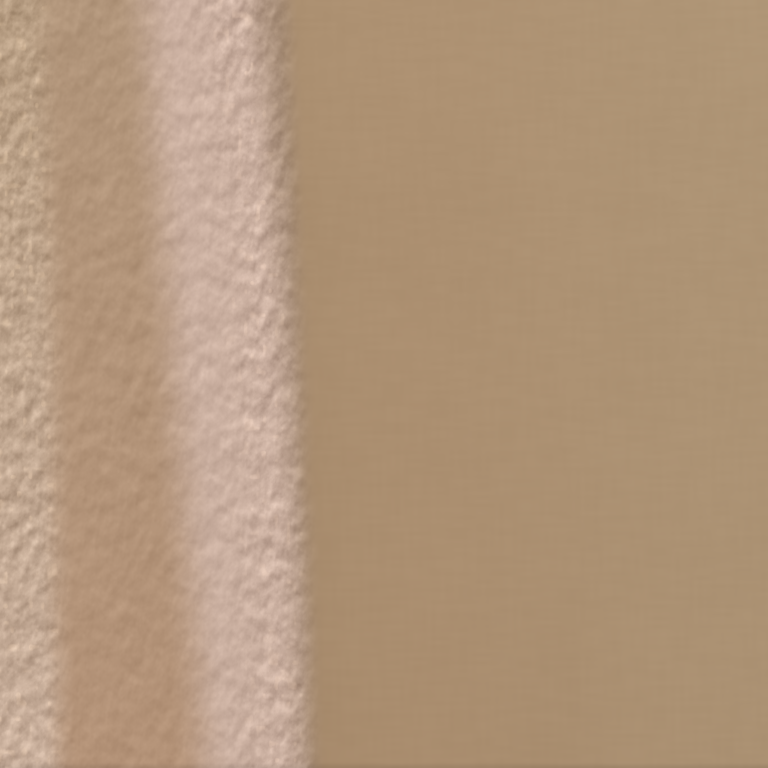
This texture is drawn by a Shadertoy shader. Its source:

```glsl
// Soft folded towel hanging at the left of a plain, warm tan wall.

// Sine-free hash of a lattice point, 0 to 1.
float hash21(vec2 p) {
    vec3 q = fract(p.xyx * 0.1031);
    q += dot(q, q.yzx + 33.33);
    return fract((q.x + q.y) * q.z);
}

float valueNoise(vec2 p) {
    vec2 cell = floor(p);
    vec2 f = fract(p);
    f = f * f * (3.0 - 2.0 * f);
    float low = mix(hash21(cell), hash21(cell + vec2(1, 0)), f.x);
    float high = mix(hash21(cell + vec2(0, 1)), hash21(cell + vec2(1, 1)), f.x);
    return mix(low, high, f.y);
}

float fbm(vec2 p) {
    float sum = 0.0;
    float weight = 0.5;
    for (int octave = 0; octave < 3; octave++) {
        sum += weight * valueNoise(p);
        p = mat2(1.6, 1.2, -1.2, 1.6) * p + 17.3;
        weight *= 0.5;
    }
    return sum;
}

// Smooth curve through its values at the top, middle and bottom.
float bend(float top, float middle, float bottom, float t) {
    float a = mix(top, middle, t);
    float b = mix(middle, bottom, t);
    float lift = 2.0 * middle - 0.5 * (top + bottom);
    return mix(mix(top, lift, t), mix(lift, bottom, t), t) + 0.0 * (a - b);
}

// Soft step centred on an edge.
float softEdge(float x, float edge, float halfWidth) {
    return smoothstep(edge - halfWidth, edge + halfWidth, x);
}

// Terry pile lit from the upper left: slope of slanted noise.
float pileRelief(vec2 uv, float scale) {
    vec2 p = mat2(1.0, 0.35, -0.45, 0.75) * uv * scale;
    return fbm(p + vec2(0.35, -0.3)) - fbm(p - vec2(0.35, -0.3));
}

vec3 wallColor(vec2 uv, float t) {
    vec3 color = mix(vec3(0.680, 0.570, 0.448), vec3(0.662, 0.550, 0.430), t);
    color += vec3(0.006, 0.016, 0.016) * smoothstep(0.5, 1.0, uv.x);
    // Faint broad blotches and woven streaks.
    color += 0.012 * (fbm(uv * 7.0) - 0.44);
    color += 0.009 * (valueNoise(uv * vec2(35.0, 190.0)) - 0.5);
    color += 0.006 * (valueNoise(uv * vec2(170.0, 30.0)) - 0.5);
    return color;
}

vec3 towelColor(vec2 uv, float t) {
    float wobble = 0.012 * (fbm(uv * vec2(45.0, 38.0)) - 0.44);
    float x = uv.x + wobble;

    // Broad light and shade of the folds.
    float leftFold = 1.0 - softEdge(x, bend(0.055, 0.070, 0.078, t), 0.024);
    float ridgeStart = bend(0.187, 0.226, 0.265, t);
    float ridgeEnd = bend(0.335, 0.376, 0.392, t);
    float ridge = softEdge(x, ridgeStart, 0.038);
    float rim = softEdge(x, ridgeEnd, 0.030);

    vec3 valley = mix(vec3(0.695, 0.585, 0.480), vec3(0.700, 0.570, 0.465), t);
    vec3 leftLight = mix(vec3(0.715, 0.615, 0.510), vec3(0.775, 0.675, 0.600), t);
    vec3 ridgeLight = mix(vec3(0.795, 0.690, 0.630), vec3(0.785, 0.680, 0.620), t);
    vec3 color = mix(valley, leftLight, leftFold);
    color = mix(color, ridgeLight, ridge);
    color = mix(color, vec3(0.645, 0.545, 0.460), rim);

    // Pile stands out most on the left fold and toward the rim.
    float nearRim = smoothstep(ridgeEnd - 0.11, ridgeEnd - 0.02, x) * (1.0 - 0.75 * rim);
    float strength = 0.060 + 0.130 * leftFold + 0.035 * ridge + 0.090 * nearRim;
    float relief = pileRelief(uv, 72.0) + 0.55 * pileRelief(uv + 3.7, 145.0);
    color += strength * relief * vec3(1.0, 1.0, 0.98);
    color += 0.030 * (fbm(uv * vec2(34.0, 28.0)) - 0.44);

    // Sparse bright loops.
    float loops = smoothstep(0.74, 0.97, valueNoise(uv * vec2(125.0, 95.0)));
    color += vec3(0.060, 0.055, 0.045) * loops * max(leftFold, nearRim);
    return color;
}

void mainImage(out vec4 fragColor, in vec2 fragCoord) {
    vec2 uv = fragCoord / iResolution.xy;
    float t = 1.0 - uv.y;

    // Blurred outer edge of the towel with a slight contact shadow.
    float edge = bend(0.374, 0.394, 0.410, t);
    float fuzz = 0.006 * (fbm(uv * 40.0) - 0.44);
    float cover = 1.0 - softEdge(uv.x + fuzz, edge, 0.018);
    vec3 wall = wallColor(uv, t);
    wall -= 0.014 * exp(-max(uv.x - edge, 0.0) * 28.0);
    vec3 color = mix(wall, towelColor(uv, t), cover);

    // Thin shade along the bottom.
    color *= 1.0 - 0.07 * (1.0 - smoothstep(0.0, 0.008, uv.y));
    fragColor = vec4(clamp(color, 0.0, 1.0), 1.0);
}
```
